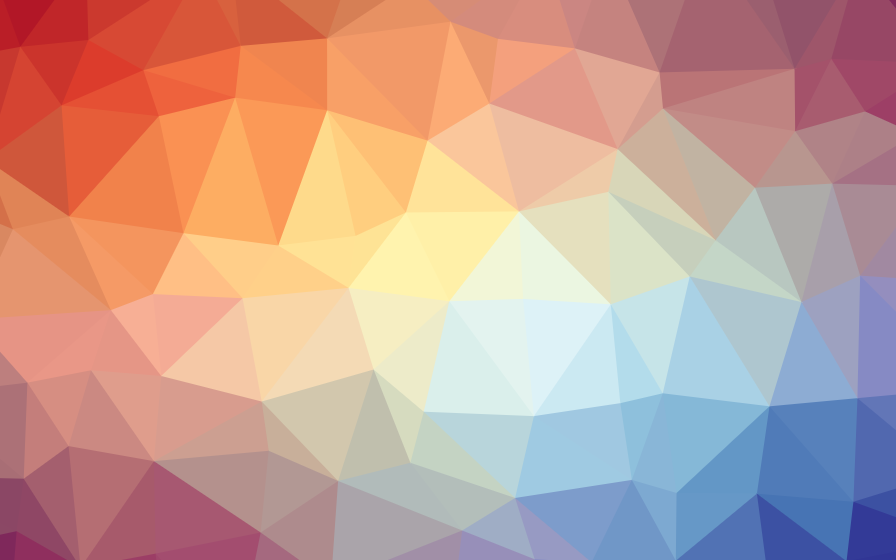
Write a Shadertoy shader that draws this background.

```glsl
// A low-poly mosaic: a jittered lattice is cut into triangles, each filled with
// one flat colour. A red-yellow-blue ramp runs along both axes, and the two ramp
// colours are averaged in a perceptual space at the centre of each triangle.

#define ROWS 6.5          // lattice cells over the canvas height
#define JITTER 0.74       // vertex displacement, fraction of a cell
#define TINT_SPREAD 0.09  // random shift of a triangle along the ramps
#define AXIS_MIX 0.5      // 0 = horizontal ramp only, 1 = vertical ramp only
#define SEED 17.0

const vec3 RAMP[11] = vec3[11](
    vec3(0.647, 0.000, 0.149), vec3(0.843, 0.188, 0.153),
    vec3(0.957, 0.427, 0.263), vec3(0.992, 0.682, 0.380),
    vec3(0.996, 0.878, 0.565), vec3(1.000, 1.000, 0.749),
    vec3(0.878, 0.953, 0.973), vec3(0.671, 0.851, 0.914),
    vec3(0.455, 0.678, 0.820), vec3(0.271, 0.459, 0.706),
    vec3(0.192, 0.212, 0.584));

const mat3 RGB_TO_XYZ = mat3(0.412, 0.213, 0.019,
                             0.358, 0.715, 0.119,
                             0.180, 0.072, 0.950);

vec2 hash2(vec2 p) {
    vec3 q = fract((p.xyx + SEED) * vec3(0.1031, 0.1030, 0.0973));
    q += dot(q, q.yzx + 33.33);
    return fract((q.xx + q.yz) * q.zy);
}

float cross2(vec2 a, vec2 b) { return a.x * b.y - a.y * b.x; }

// Cube-root XYZ: linear mixing here looks even to the eye
vec3 toPerceptual(vec3 rgb) {
    return pow(RGB_TO_XYZ * pow(rgb, vec3(2.2)), vec3(1.0 / 3.0));
}

vec3 fromPerceptual(vec3 c) {
    vec3 linearRgb = inverse(RGB_TO_XYZ) * (c * c * c);
    return pow(clamp(linearRgb, 0.0, 1.0), vec3(1.0 / 2.2));
}

vec3 ramp(float t) {
    float s = clamp(t, 0.0, 1.0) * 10.0;
    int i = min(int(s), 9);
    return mix(toPerceptual(RAMP[i]), toPerceptual(RAMP[i + 1]), s - float(i));
}

vec2 latticePoint(vec2 cell) {
    return cell + (hash2(cell) - 0.5) * JITTER;
}

// Signed distance to an edge line, positive on its left
float edgeDistance(vec2 p, vec2 a, vec2 b) {
    return cross2(normalize(b - a), p - a);
}

// Adds a counter-clockwise triangle: rgb weighted by coverage, coverage in w
void addTriangle(inout vec4 sum, vec2 p, vec2 a, vec2 b, vec2 c,
                 vec2 id, vec2 extent, float pixel) {
    float d = min(edgeDistance(p, a, b),
              min(edgeDistance(p, b, c), edgeDistance(p, c, a)));
    float coverage = clamp(d / pixel + 0.5, 0.0, 1.0);
    if (coverage <= 0.0) return;

    vec2 centre = (a + b + c) / (3.0 * extent);
    centre += (hash2(id + 91.7) - 0.5) * TINT_SPREAD;
    vec3 tint = mix(ramp(centre.x), ramp(1.0 - centre.y), AXIS_MIX);
    sum += vec4(fromPerceptual(tint), 1.0) * coverage;
}

// True when the diagonal b-d makes the rounder pair (opposite angles over 180)
bool splitsAlongBD(vec2 a, vec2 b, vec2 c, vec2 d) {
    float sinB = cross2(c - b, a - b), cosB = dot(c - b, a - b);
    float sinD = cross2(a - d, c - d), cosD = dot(a - d, c - d);
    return sinB * cosD + cosB * sinD < 0.0;
}

void mainImage(out vec4 fragColor, in vec2 fragCoord) {
    float pixel = ROWS / iResolution.y;
    vec2 p = fragCoord * pixel;
    vec2 extent = iResolution.xy * pixel;
    vec4 sum = vec4(0.0);

    // Jittered quads can reach one cell beyond their own
    for (int y = -1; y <= 1; y++)
    for (int x = -1; x <= 1; x++) {
        vec2 cell = floor(p) + vec2(x, y);
        vec2 a = latticePoint(cell);
        vec2 b = latticePoint(cell + vec2(1.0, 0.0));
        vec2 c = latticePoint(cell + vec2(1.0, 1.0));
        vec2 d = latticePoint(cell + vec2(0.0, 1.0));
        vec2 otherId = cell + vec2(0.5, 37.0);

        if (splitsAlongBD(a, b, c, d)) {
            addTriangle(sum, p, a, b, d, cell, extent, pixel);
            addTriangle(sum, p, b, c, d, otherId, extent, pixel);
        } else {
            addTriangle(sum, p, a, b, c, cell, extent, pixel);
            addTriangle(sum, p, a, c, d, otherId, extent, pixel);
        }
    }
    fragColor = vec4(sum.rgb / max(sum.w, 0.001), 1.0);
}
```
